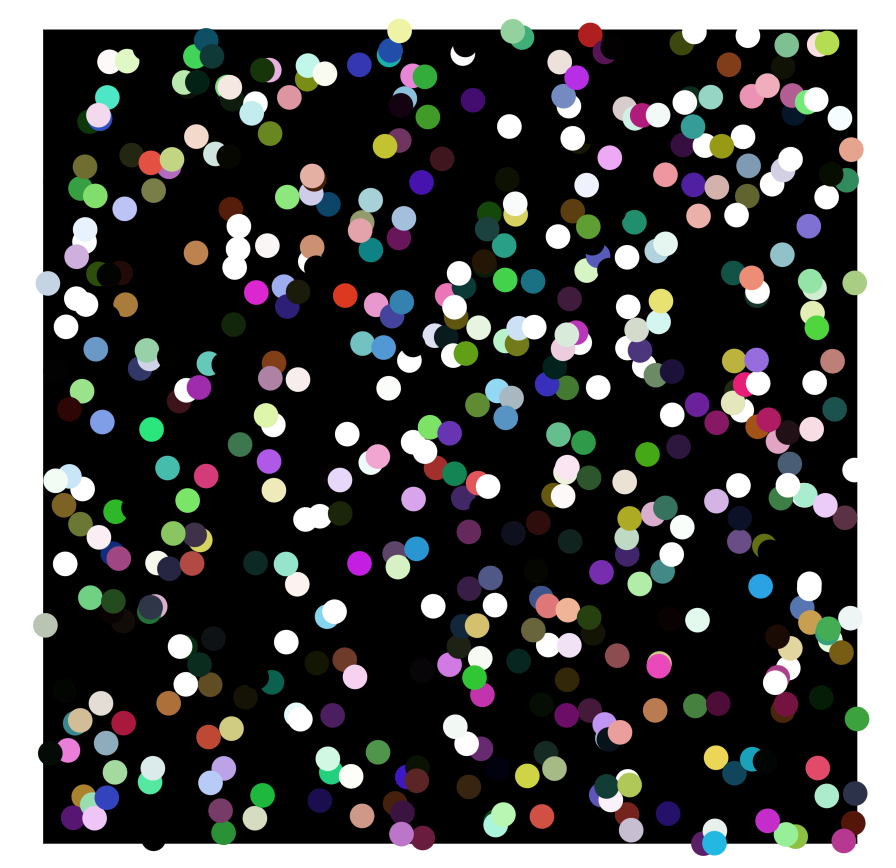
Write a WebGL 1 fragment shader that draws this pattern.

```glsl
precision highp float;
// Confetti: equal discs in random colours scattered over a black square
// on white. A coarse grid holds up to four randomly placed discs per cell,
// so each pixel only tests its own cell and the eight around it.

uniform vec2 u_resolution;

const float CELLS = 16.0;

// Four random values from a cell and a disc index, without sine.
vec4 hash4(vec3 seed) {
  vec4 q = fract(seed.xyzx * vec4(0.1031, 0.1030, 0.0973, 0.1099));
  q += dot(q, q.wzxy + 33.33);
  return fract((q.xxyz + q.yzzw) * q.zywx);
}

vec3 hslToRgb(float hue, float saturation, float lightness) {
  vec3 wheel = abs(fract(hue + vec3(0.0, 0.6667, 0.3333)) * 6.0 - 3.0) - 1.0;
  float chroma = saturation * (1.0 - abs(2.0 * lightness - 1.0));
  return lightness + chroma * (clamp(wheel, 0.0, 1.0) - 0.5);
}

// Lightness spans the full range, with some extra pure black and white.
vec3 discColor(vec4 rnd) {
  float lightness = clamp(1.2 * rnd.x - 0.09, 0.0, 1.0);
  float saturation = mix(0.08, 0.8, sqrt(rnd.z));
  return hslToRgb(rnd.y, saturation, lightness);
}

void main() {
  // Square coordinates run from 0 to 1 between its lower left and upper right.
  float side = 0.938;
  vec2 p = (gl_FragCoord.xy / u_resolution.y - vec2(0.0497, 0.028)) / side;
  float pixel = 1.0 / (u_resolution.y * side);
  float blur = 0.7 * pixel;

  // Black square on white
  vec2 fromCenter = abs(p - 0.5) - 0.5;
  float edge = max(fromCenter.x, fromCenter.y);
  vec3 color = vec3(smoothstep(-blur, blur, edge));

  // Discs, whose centres stay inside while their rims may spill over
  vec2 home = floor(p * CELLS);
  float radius = 0.0151;
  for (int j = -1; j <= 1; j++) {
    for (int i = -1; i <= 1; i++) {
      vec2 cell = home + vec2(float(i), float(j));
      bool outside = any(lessThan(cell, vec2(0.0))) ||
                     any(greaterThan(cell, vec2(CELLS - 0.5)));
      if (outside) continue;
      for (int k = 0; k < 4; k++) {
        vec3 seed = vec3(cell, float(k)) * 7.31 + 19.7;
        vec4 place = hash4(seed);
        if (place.z > 0.5) continue;
        float d = length(p - (cell + place.xy) / CELLS) - radius;
        float cover = 1.0 - smoothstep(-blur, blur, d);
        color = mix(color, discColor(hash4(seed + 151.3)), cover);
      }
    }
  }

  gl_FragColor = vec4(color, 1.0);
}
```
